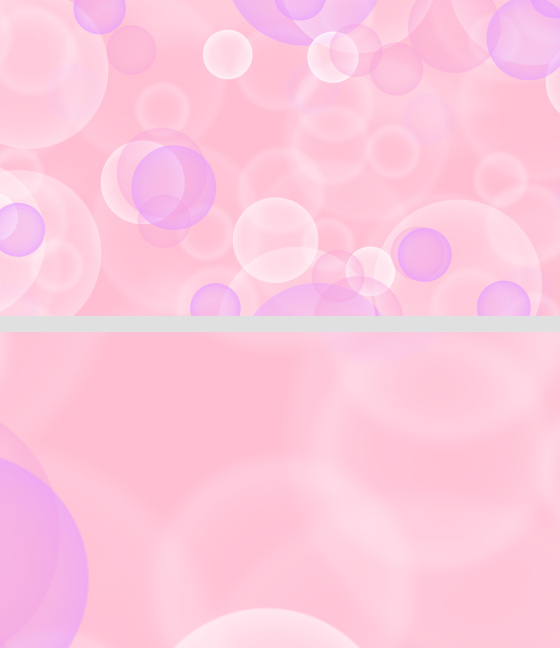
Top: the whole. Bottom: its middle third, enlarged.
This background is drawn by a Shadertoy shader. Its source:

```glsl
// Translucent bubbles drifting over a soft pink wash.
// Each layer is a jittered grid holding one disc per cell; a disc grows denser
// towards its rim. Blurred layers lie below, crisp white and violet ones above.

#define PINK  vec3(1.00, 0.745, 0.825)
#define WHITE vec3(1.00, 0.97, 0.985)
#define MAUVE vec3(0.97, 0.64, 0.86)
#define LILAC vec3(0.91, 0.62, 1.00)
#define BIG   0.255   // radii, in canvas heights
#define MID   0.128
#define SMALL 0.081
#define CRISP 0.002   // half widths of the edges
#define SOFT  0.018
#define WASH  0.24    // strength of the cloudy patches

// Integer hash: two values in 0..1 for a cell and a layer seed
vec2 hash2(ivec2 cell, int seed) {
    uvec2 v = uvec2(cell + ivec2(seed * 37, seed * 101)) * 1664525u + 1013904223u;
    v.x += v.y * 1664525u;
    v.y += v.x * 1664525u;
    v ^= v >> 16u;
    v.x += v.y * 1664525u;
    v.y += v.x * 1664525u;
    v ^= v >> 16u;
    return vec2(v & 65535u) / 65535.0;
}

float valueNoise(vec2 p) {
    ivec2 i = ivec2(floor(p));
    vec2 f = fract(p);
    f = f * f * (3.0 - 2.0 * f);
    float low  = mix(hash2(i, 1).x, hash2(i + ivec2(1, 0), 1).x, f.x);
    float high = mix(hash2(i + ivec2(0, 1), 1).x, hash2(i + ivec2(1, 1), 1).x, f.x);
    return mix(low, high, f.y);
}

float clouds(vec2 p) {
    float sum = 0.0, weight = 0.5;
    for (int i = 0; i < 4; i++) {
        sum += weight * valueNoise(p);
        p = mat2(1.6, 1.2, -1.2, 1.6) * p + 7.3;
        weight *= 0.5;
    }
    return sum;
}

// One disc; opacity.x at the centre, opacity.y at the rim
void bubble(inout vec3 col, vec2 offset, float radius, float blur, vec3 tint, vec2 opacity) {
    float d = length(offset);
    float edge = max(blur, 0.75 / iResolution.y);
    float cover = 1.0 - smoothstep(radius - edge, radius + edge, d);
    float t = min(d / radius, 1.0);
    float density = mix(opacity.x, opacity.y, t * t * t * t);
    col = mix(col, tint, cover * density);
}

// A layer of scattered discs; spacing must exceed the radius
void scatter(inout vec3 col, vec2 p, int seed, float spacing, float radius,
             float blur, vec3 tint, vec2 opacity) {
    vec2 q = p / spacing + hash2(ivec2(5, 9), seed);
    ivec2 home = ivec2(floor(q));
    for (int y = -1; y <= 1; y++)
    for (int x = -1; x <= 1; x++) {
        ivec2 cell = home + ivec2(x, y);
        vec2 centre = vec2(cell) + mix(vec2(0.08), vec2(0.92), hash2(cell, seed));
        float size = radius * mix(0.94, 1.06, hash2(cell, seed + 50).x);
        bubble(col, (q - centre) * spacing, size, blur, tint, opacity);
    }
}

void mainImage(out vec4 fragColor, in vec2 fragCoord) {
    vec2 p = fragCoord / iResolution.y;
    float middle = 0.5 * iResolution.x / iResolution.y;

    // Cloudy ground
    float patches = smoothstep(0.42, 0.68, clouds(p * vec2(2.2, 3.0)));
    vec3 col = mix(PINK, WHITE, WASH * patches);

    // Blurred bubbles in the distance
    scatter(col, p, 11, 0.56, BIG, SOFT, WHITE, vec2(0.03, 0.20));
    scatter(col, p, 12, 0.48, MID, SOFT, WHITE, vec2(0.04, 0.34));
    scatter(col, p, 13, 0.46, SMALL, SOFT, WHITE, vec2(0.03, 0.48));
    scatter(col, p, 14, 0.65, SMALL, SOFT, mix(LILAC, WHITE, 0.25), vec2(0.06, 0.28));

    // Violet domes rising past the upper and lower borders
    for (int i = 0; i < 2; i++) {
        float side = float(i);
        vec2 centre = vec2(middle + 0.12 - 0.04 * side, mix(-0.15, 1.11, side));
        bubble(col, p - centre, BIG, CRISP, LILAC, vec2(0.28, 0.60));
    }

    // Crisp white bubbles
    scatter(col, p, 21, 0.66, BIG, CRISP, WHITE, vec2(0.14, 0.42));
    scatter(col, p, 22, 0.78, MID, CRISP, WHITE, vec2(0.22, 0.66));
    scatter(col, p, 23, 0.78, SMALL, CRISP, WHITE, vec2(0.40, 0.88));

    // Crisp mauve and violet bubbles in front
    scatter(col, p, 31, 0.88, MID * 1.12, CRISP, MAUVE, vec2(0.14, 0.44));
    scatter(col, p, 32, 0.58, SMALL, CRISP, MAUVE, vec2(0.16, 0.46));
    scatter(col, p, 33, 0.90, MID, CRISP, LILAC, vec2(0.28, 0.64));
    scatter(col, p, 34, 0.68, SMALL, CRISP, LILAC, vec2(0.30, 0.76));

    fragColor = vec4(col, 1.0);
}
```
